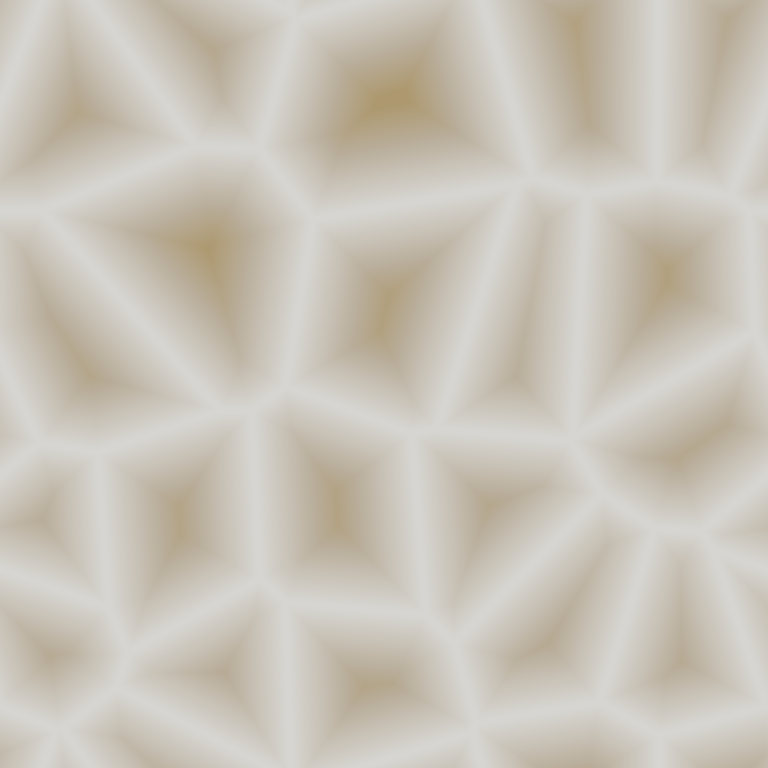
Give the GLSL for this texture, as a Shadertoy shader.

```glsl
// Pale soft ridges between tan hollows: a tiling Voronoi pattern shaded by
// the distance to the nearest cell border. Seeds sit on a jittered grid that
// wraps at the canvas edges, so the pattern repeats without a seam.

const vec2 GRID = vec2(5.0, 4.0);      // whole seeds per canvas side
const float JITTER = 0.94;             // share of a grid box a seed may use
const float CREST_ROUNDING = 0.004;    // softness of the ridge line
const float SLOPE_DEPTH = 0.073;       // border distance of the slope colour
const float HOLLOW_DEPTH = 0.125;      // border distance of the deepest colour

const vec3 RIDGE_GREY = vec3(0.842, 0.836, 0.820);
const vec3 SLOPE_BEIGE = vec3(0.725, 0.680, 0.605);
const vec3 HOLLOW_TAN = vec3(0.678, 0.598, 0.435);

vec2 hash22(vec2 p) {
    vec2 q = vec2(dot(p, vec2(127.1, 311.7)), dot(p, vec2(269.5, 183.3)));
    return fract(sin(q) * 43758.5453);
}

// Seed of one grid box, in canvas units; the hash wraps with the grid.
vec2 seedPoint(vec2 box, vec2 grid, float jitter) {
    vec2 offset = 0.5 + jitter * (hash22(mod(box, grid) + 3.0) - 0.5);
    return (box + offset) / grid;
}

// Grid box whose seed lies nearest to p.
vec2 nearestBox(vec2 p, vec2 grid, float jitter) {
    vec2 home = floor(p * grid);
    vec2 best = home;
    float bestDist = 1e3;
    for (int y = -2; y <= 2; y++) {
        for (int x = -2; x <= 2; x++) {
            vec2 box = home + vec2(x, y);
            float dist = distance(p, seedPoint(box, grid, jitter));
            if (dist < bestDist) {
                bestDist = dist;
                best = box;
            }
        }
    }
    return best;
}

// Distance from p to the border of its Voronoi cell, in canvas units.
float borderDistance(vec2 p, vec2 grid, float jitter) {
    vec2 ownBox = nearestBox(p, grid, jitter);
    vec2 own = seedPoint(ownBox, grid, jitter);
    float border = 1e3;
    for (int y = -3; y <= 3; y++) {
        for (int x = -3; x <= 3; x++) {
            if (x == 0 && y == 0) continue;
            vec2 other = seedPoint(ownBox + vec2(x, y), grid, jitter);
            vec2 toOther = normalize(other - own);
            border = min(border, dot(0.5 * (own + other) - p, toOther));
        }
    }
    return max(border, 0.0);
}

// Rounds the sharp crest at zero distance.
float roundCrest(float d, float radius) {
    return sqrt(d * d + radius * radius) - radius;
}

// Ridge to slope to hollow colour ramp.
vec3 reliefColor(float d, float slopeDepth, float hollowDepth) {
    vec3 color = mix(RIDGE_GREY, SLOPE_BEIGE, clamp(d / slopeDepth, 0.0, 1.0));
    float deep = clamp((d - slopeDepth) / (hollowDepth - slopeDepth), 0.0, 1.0);
    return mix(color, HOLLOW_TAN, deep);
}

void mainImage(out vec4 fragColor, in vec2 fragCoord) {
    vec2 uv = fragCoord / iResolution.xy;
    float border = borderDistance(uv, GRID, JITTER);
    float depth = roundCrest(border, CREST_ROUNDING);
    fragColor = vec4(reliefColor(depth, SLOPE_DEPTH, HOLLOW_DEPTH), 1.0);
}
```
